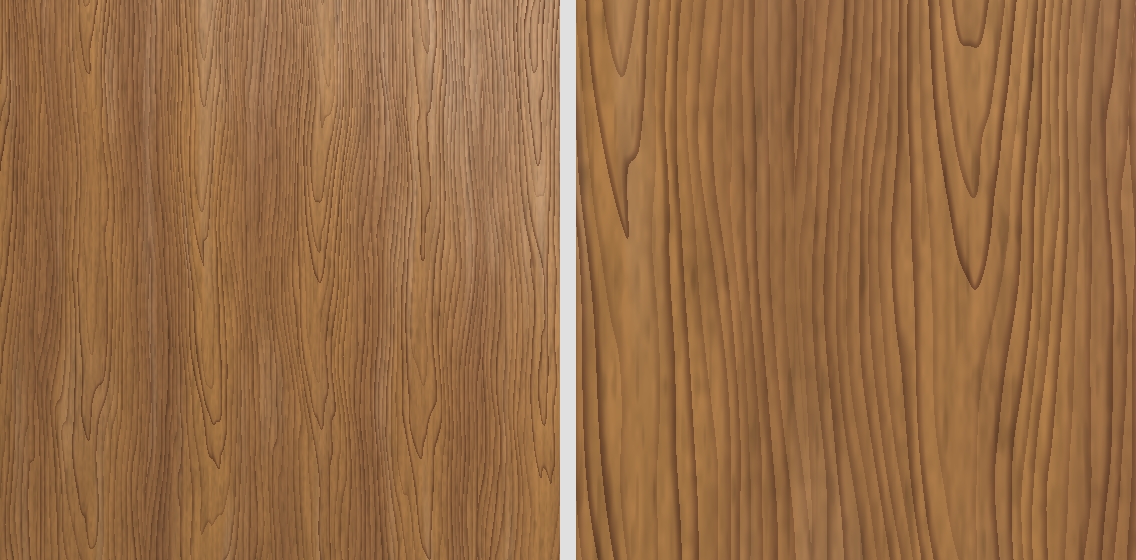
Left, the full canvas; right, a detail of the centre.
A WebGL 1 fragment shader for this texture:

```glsl
precision highp float;
// Varnished wood veneer: vertical grain with nested V-shaped cathedral figures.
uniform vec2 u_resolution;

const float HEART_SPACING = 0.2;
const float HEART_WIDTH = 0.08;

float hash1(float n) {
  return fract(sin(n * 91.73 + 4.1) * 4375.85);
}

float hash2(vec2 p) {
  return fract(sin(dot(p, vec2(127.1, 311.7))) * 4375.85);
}

// Smooth value noise, used for fibres once stretched along the grain.
float fibreNoise(vec2 p) {
  vec2 cell = floor(p);
  vec2 f = fract(p);
  f = f * f * (3.0 - 2.0 * f);
  float low = mix(hash2(cell), hash2(cell + vec2(1.0, 0.0)), f.x);
  float high = mix(hash2(cell + vec2(0.0, 1.0)), hash2(cell + 1.0), f.x);
  return mix(low, high, f.y);
}

// Layered, mutually bent sines; about -1 to 1.
float waver(vec2 p) {
  float sum = 0.0;
  float amplitude = 0.5;
  for (int i = 0; i < 4; i++) {
    float k = float(i);
    sum += amplitude * sin(p.x + 1.6 * sin(p.y + k * 2.3) + k * 1.9);
    p = vec2(p.x * 1.73 + p.y * 0.4, p.y * 1.57 + 1.3);
    amplitude *= 0.62;
  }
  return sum;
}

// One-dimensional cellular search: x = distance to nearest heart, y = its id.
vec2 nearestHeart(float x) {
  float u = x / HEART_SPACING - 0.35;
  float cell = floor(u);
  vec2 best = vec2(9.0, 0.0);
  for (int i = -1; i <= 1; i++) {
    float id = cell + float(i);
    float centre = id + 0.5 + 0.2 * (hash1(id) - 0.5);
    float d = abs(u - centre);
    if (d < best.x) best = vec2(d, id);
  }
  return vec2(best.x * HEART_SPACING, best.y);
}

vec2 bendGrain(vec2 p) {
  float sway = 0.006 * sin(p.y * 6.0 + p.x * 9.0);
  return p + vec2(sway + 0.0025 * sin(p.y * 19.0 + p.x * 23.0), 0.0);
}

// Growth-ring number; its whole values are the dark ring lines.
float ringField(vec2 p) {
  vec2 q = bendGrain(p);
  vec2 heart = nearestHeart(q.x);
  float d = sqrt(heart.x * heart.x + 0.0001);
  float core = 1.0 - smoothstep(0.0, HEART_WIDTH, heart.x);
  float climb = 4.5 + 3.5 * hash1(heart.y + 7.0);
  float rings = 34.0 * d + 480.0 * d * d - climb * q.y * core;
  rings += 1.15 * waver(vec2(q.x * 21.0, q.y * 5.5));
  return rings + 0.38 * waver(vec2(q.x * 80.0 + 3.0, q.y * 8.0));
}

// Ring line of even width, a little softer on its inner side.
float ringLine(float rings, float slope) {
  float phase = fract(rings);
  float inner = 1.0 - smoothstep(0.0, 0.0055, (1.0 - phase) / slope);
  float outer = smoothstep(0.0, 0.0032, phase / slope);
  float strength = mix(0.35, 1.0, hash1(floor(rings)));
  return strength * outer * (0.72 * inner + 0.28 * phase * phase);
}

vec3 woodBase(vec2 p) {
  vec3 brown = vec3(0.555, 0.385, 0.250);
  vec3 gold = vec3(0.665, 0.475, 0.275);
  vec3 pale = vec3(0.690, 0.555, 0.435);
  vec2 q = bendGrain(p);
  float core = 1.0 - smoothstep(0.01, HEART_WIDTH, nearestHeart(q.x).x);
  float bands = fibreNoise(vec2(q.x * 34.0, q.y * 2.5));
  vec3 colour = mix(brown, gold, clamp(0.55 * core + 0.75 * bands, 0.0, 1.0));
  float streak = smoothstep(0.6, 1.0, fibreNoise(vec2(q.x * 60.0 + 5.0, q.y * 3.5)));
  float sheen = smoothstep(0.7, 1.45, p.x * 0.65 + p.y * 0.8);
  return mix(colour, pale, clamp(0.85 * sheen + 0.35 * streak, 0.0, 1.0));
}

void main() {
  vec2 p = gl_FragCoord.xy / u_resolution;

  // Ring lines, with the local slope turning ring phase into distance.
  float e = 0.0008;
  float rings = ringField(p);
  vec2 gradient = vec2(ringField(p + vec2(e, 0.0)), ringField(p + vec2(0.0, e))) - rings;
  float slope = clamp(length(gradient) / e, 12.0, 230.0);
  float line = ringLine(rings, slope);

  // Patches of strong and faint grain.
  float patches = fibreNoise(vec2(p.x * 16.0 + 2.0, p.y * 3.0));
  vec3 lineColour = vec3(0.375, 0.230, 0.155);
  vec3 colour = mix(woodBase(p), lineColour, line * mix(0.55, 0.95, patches));

  // Fine fibres and short dark pores.
  float fibres = fibreNoise(vec2(p.x * 240.0, p.y * 14.0)) - 0.5;
  float grit = fibreNoise(vec2(p.x * 400.0, p.y * 110.0)) - 0.5;
  float pores = smoothstep(0.72, 0.95, fibreNoise(vec2(p.x * 300.0 + 9.0, p.y * 32.0)));
  colour *= 1.0 + 0.13 * fibres + 0.08 * grit - 0.09 * pores;

  // Broad light falling off toward the lower left.
  colour *= mix(0.91, 1.08, smoothstep(0.0, 1.3, p.x * 0.6 + p.y * 0.7));
  gl_FragColor = vec4(colour, 1.0);
}
```
